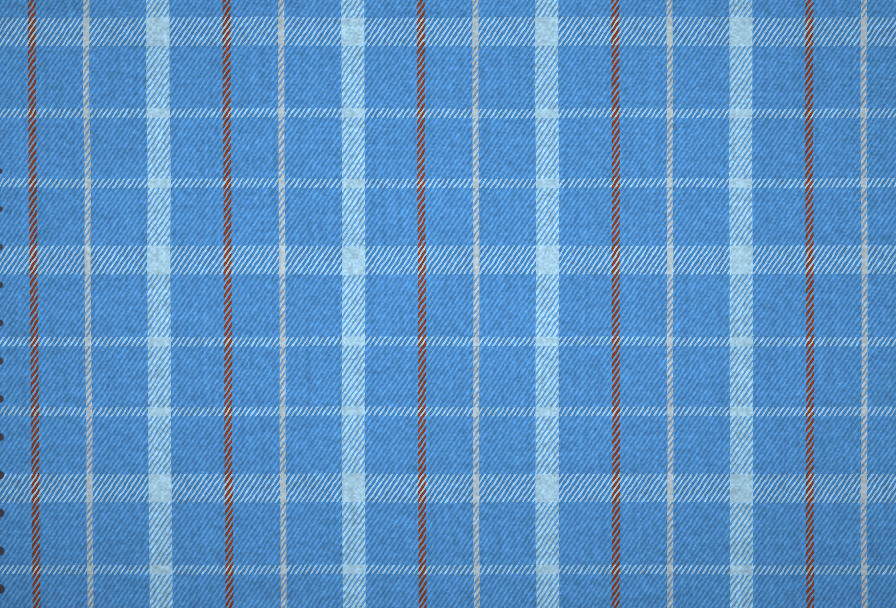
A Shadertoy shader for this texture:

```glsl
// Blue twill shirting with a windowpane check of pale, cream and rust stripes.

// Lengths are in units of the canvas height.
const float TAU = 6.2831853;
const vec2  REPEAT = vec2(0.319, 0.3755);    // size of one check
const vec2  ORIGIN = vec2(0.0556, 0.948);    // rust stripe, wide weft band
const vec2  TWILL = vec2(0.0085, 0.0127);    // pitch of the diagonal ribs
const float LEAN = 0.008;                    // skew of the cloth at the left

const float CREAM_AT = 0.0895;               // offsets from ORIGIN
const float PALE_AT = 0.2065;
const float UPPER_LINE_AT = -0.134;
const float LOWER_LINE_AT = -0.249;

const float RUST_HALF = 0.0064;              // stripe half widths
const float CREAM_HALF = 0.0050;
const float PALE_HALF = 0.0190;
const float BAND_HALF = 0.0235;
const float LINE_HALF = 0.0075;

const vec3 BLUE_WARP = vec3(0.255, 0.500, 0.745);
const vec3 BLUE_WEFT = vec3(0.365, 0.595, 0.815);
const vec3 PALE = vec3(0.640, 0.800, 0.880);
const vec3 PALE_WEFT = vec3(0.610, 0.765, 0.870);
const vec3 CREAM = vec3(0.740, 0.730, 0.710);
const vec3 RUST = vec3(0.500, 0.240, 0.160);
const vec3 FRAY = vec3(0.240, 0.190, 0.220);

const float WARP_BIAS = 0.20;                // more warp than weft on the face
const float GRAIN = 0.16;
const float FRAY_PITCH = 0.0625;
const float FRAY_TOP = 0.74;

float hash(vec2 p) {
    return fract(sin(dot(p, vec2(127.1, 311.7))) * 43758.545);
}

float valueNoise(vec2 p) {
    vec2 cell = floor(p), f = fract(p);
    f = f * f * (3.0 - 2.0 * f);
    float low = mix(hash(cell), hash(cell + vec2(1, 0)), f.x);
    float high = mix(hash(cell + vec2(0, 1)), hash(cell + vec2(1, 1)), f.x);
    return mix(low, high, f.y);
}

// Coverage of a stripe centred at 0 that recurs every period.
float stripe(float x, float period, float halfWidth, float blur) {
    float d = abs(x - period * round(x / period));
    return 1.0 - smoothstep(halfWidth - blur, halfWidth + blur, d);
}

// Colour of the vertical yarns.
vec3 warpColor(float x, float blur) {
    vec3 color = BLUE_WARP;
    color = mix(color, PALE, stripe(x - PALE_AT, REPEAT.x, PALE_HALF, blur));
    color = mix(color, CREAM, stripe(x - CREAM_AT, REPEAT.x, CREAM_HALF, blur));
    return mix(color, RUST, stripe(x, REPEAT.x, RUST_HALF, blur));
}

// Colour of the horizontal yarns.
vec3 weftColor(float y, float blur) {
    float pale = stripe(y, REPEAT.y, BAND_HALF, blur);
    pale = max(pale, stripe(y - UPPER_LINE_AT, REPEAT.y, LINE_HALF, blur));
    pale = max(pale, stripe(y - LOWER_LINE_AT, REPEAT.y, LINE_HALF, blur));
    return mix(BLUE_WEFT, PALE_WEFT, pale);
}

void mainImage(out vec4 fragColor, in vec2 fragCoord) {
    vec2 p = fragCoord / iResolution.y;
    float aspect = iResolution.x / iResolution.y;
    float pixel = 1.0 / iResolution.y;

    // Slight skew and waviness of the cloth
    vec2 cloth = p;
    cloth.x += LEAN * (p.y - 0.5) * max(0.0, 1.0 - p.x);
    cloth += 0.0022 * (vec2(valueNoise(p * 7.0), valueNoise(p * 7.0 + 31.0)) - 0.5);

    // Diagonal ribs choose which yarn lies on top
    float rib = cloth.x / TWILL.x - cloth.y / TWILL.y;
    rib += 0.22 * (valueNoise(p / TWILL * 1.3) - 0.5);
    float soft = 0.45 + 0.6 * pixel / TWILL.x;
    float warpOnTop = smoothstep(-soft, soft, cos(TAU * rib) + WARP_BIAS);

    vec2 thread = cloth - ORIGIN;
    float blur = max(0.7 * pixel, 0.0009);
    vec3 color = mix(weftColor(thread.y, blur), warpColor(thread.x, blur), warpOnTop);

    // Uneven yarn: fibre grain and faint streaks along both directions
    float grain = valueNoise(p * 330.0) + 0.6 * valueNoise(p * 150.0 + 17.0) - 0.8;
    float streak = valueNoise(p * vec2(240.0, 9.0)) + valueNoise(p * vec2(9.0, 200.0)) - 1.0;
    color *= 1.0 + GRAIN * grain + 0.05 * streak;

    // Frayed yarn ends along the left edge, larger toward the bottom
    float bead = (fract(p.y / FRAY_PITCH) - 0.5) * FRAY_PITCH;
    float size = mix(0.008, 0.004, p.y / FRAY_TOP);
    float fray = 1.0 - smoothstep(size - pixel, size + pixel, length(vec2(p.x, bead)));
    color = mix(color, FRAY, 0.85 * fray * step(p.y, FRAY_TOP));

    // Soft light, dimmer at the bottom and the corners
    vec2 fromCentre = p / vec2(aspect, 1.0) - vec2(0.5, 0.6);
    color *= 1.06 - 0.34 * dot(fromCentre, fromCentre);
    fragColor = vec4(clamp(color, 0.0, 1.0), 1.0);
}
```
